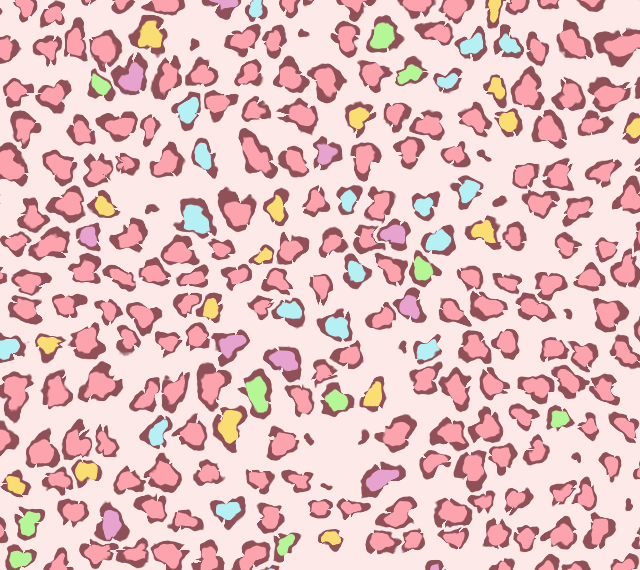
Reproduce this pattern procedurally as a WebGL 1 fragment shader.

```glsl
precision highp float;
// Pastel leopard print: lumpy candy-coloured spots in broken dark rings on pale pink.

uniform vec2 u_resolution;

const float TAU = 6.2831853;
const float ROWS = 14.5;

float hash(vec2 p) {
  vec3 q = fract(vec3(p.xyx) * 0.1031);
  q += dot(q, q.yzx + 33.33);
  return fract((q.x + q.y) * q.z);
}

vec4 hash4(vec2 p) {
  return vec4(hash(p), hash(p + 37.7), hash(p + 71.3), hash(p + 113.9));
}

float noise(vec2 p) {
  vec2 i = floor(p), f = fract(p);
  f = f * f * (3.0 - 2.0 * f);
  return mix(mix(hash(i), hash(i + vec2(1, 0)), f.x),
             mix(hash(i + vec2(0, 1)), hash(i + vec2(1, 1)), f.x), f.y);
}

vec2 warp(vec2 p) {
  return vec2(noise(p + 19.0), noise(p + 83.0)) - 0.5;
}

// Signed distances to one spot: x = dark ring's outer edge, y = coloured fill.
vec2 spot(vec2 p, vec2 id) {
  vec4 a = hash4(id + 5.0), b = hash4(id + 211.0) * TAU;
  float r = length(p);
  float t = atan(p.y, p.x + 1e-5);

  // A few cells hold only a tiny dark speck.
  if (a.x < 0.045) {
    float speck = r - 0.13 - 0.04 * cos(2.0 * t + b.x) - 0.02 * cos(3.0 * t + b.y);
    return vec2(speck, 1.0);
  }
  float size = mix(0.84, 1.18, a.y);
  float fillRadius = 0.25 * size * (1.0
    + mix(0.06, 0.28, a.z) * cos(2.0 * t + b.x)
    + 0.11 * cos(3.0 * t + b.y)
    + 0.05 * cos(5.0 * t + b.z));

  // The ring swells into blunt corners and breaks at two narrow notches.
  float ring = 0.122 + 0.045 * cos(3.0 * t + b.y + 0.6)
    + 0.035 * cos(4.0 * t + b.w) + 0.03 * cos(t + b.z);
  float notch = abs(sin(t + 0.5 * cos(t + b.z) + b.w));
  ring = ring * size * smoothstep(0.02, 0.2, notch) - 0.005;
  return vec2(r - fillRadius - ring, r - fillRadius);
}

vec3 fillColour(float pick) {
  vec3 c = vec3(0.99, 0.64, 0.68);                      // rose
  if (pick > 0.70) c = vec3(0.98, 0.87, 0.45);          // yellow
  if (pick > 0.80) c = vec3(0.71, 0.94, 0.96);          // aqua
  if (pick > 0.91) c = vec3(0.90, 0.64, 0.81);          // lilac
  if (pick > 0.96) c = vec3(0.71, 0.97, 0.59);          // green
  return c;
}

void main() {
  vec2 p = gl_FragCoord.xy / u_resolution.y * ROWS;
  float edge = 0.8 * ROWS / u_resolution.y;

  // Broad warp loosens the rows, fine warp roughens the outlines.
  p += 0.9 * warp(p * 0.35) + 0.12 * warp(p * 5.0) + 0.035 * warp(p * 11.0);

  // Nearest and second nearest spot on a staggered, jittered grid.
  vec2 nearest = vec2(9.0), owner = vec2(0.0);
  float second = 9.0;
  for (int j = -1; j <= 1; j++) {
    for (int i = -1; i <= 1; i++) {
      float row = floor(p.y) + float(j);
      float shift = 0.5 * mod(row, 2.0);
      vec2 id = vec2(floor(p.x - shift) + float(i), row);
      vec2 jitter = 0.44 * (hash4(id + 401.0).xy - 0.5);
      vec2 d = spot(p - id - vec2(shift, 0.0) - 0.5 - jitter, id + 50.0);
      if (d.x < nearest.x) {
        second = nearest.x;
        nearest = d;
        owner = id;
      } else {
        second = min(second, d.x);
      }
    }
  }

  // Keep a pale gap between neighbours.
  float border = 0.5 * (second - nearest.x);
  float ringEdge = max(nearest.x, 0.06 - border);
  float fillEdge = max(nearest.y, 0.12 - border);

  vec3 colour = vec3(0.99, 0.912, 0.91);
  colour = mix(vec3(0.56, 0.315, 0.34), colour, smoothstep(-edge, edge, ringEdge));
  colour = mix(fillColour(hash(owner + 307.0)), colour, smoothstep(-edge, edge, fillEdge));
  gl_FragColor = vec4(colour, 1.0);
}
```
